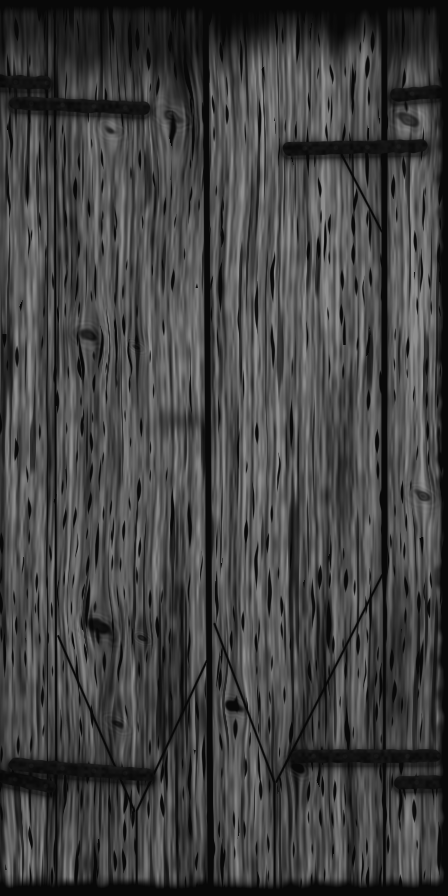
Write a Shadertoy shader that draws this texture.

```glsl
// Weathered grey plank shutters with iron strap hinges, knots and diagonal joints.
#define WOOD_TONE 0.325
#define GRAIN_CONTRAST 0.68
#define SLIT_AMOUNT 0.62
#define SLIT_WIDTH 0.0046
#define HINGE_HALF 0.0165
#define IRON_TONE 0.06
#define GAP_HALF 0.0065
#define JOINT_HALF 0.0022

// Knots: centre, radius, darkness of the heart
const vec4 knots[11] = vec4[](
    vec4(.203, 1.25, .032, .75), vec4(.305, 1.224, .016, .5), vec4(.222, .599, .038, .9),
    vec4(.318, .576, .016, .7), vec4(.521, .422, .026, 1.), vec4(.260, .385, .023, .7),
    vec4(.247, 1.708, .025, .8), vec4(.385, 1.740, .035, .4), vec4(.911, 1.732, .035, .6),
    vec4(.943, .893, .028, .6), vec4(.664, .285, .026, 1.));
// Brace cuts and short seams: both ends
const vec4 cuts[7] = vec4[](
    vec4(.305, 0, .305, .19), vec4(.613, 0, .613, .255), vec4(.13, .58, .30, .19),
    vec4(.464, .53, .305, .19), vec4(.479, .607, .612, .255),
    vec4(.857, .724, .617, .255), vec4(.763, 1.654, .854, 1.48));
// Iron straps: both ends
const vec4 straps[8] = vec4[](
    vec4(0, 1.818, .10, 1.815), vec4(.035, 1.770, .32, 1.758),
    vec4(.645, 1.668, .94, 1.674), vec4(.885, 1.788, .975, 1.795),
    vec4(0, .268, .11, .244), vec4(.035, .293, .33, .270),
    vec4(.895, .253, 1, .255), vec4(.665, .312, .97, .312));

float hash(vec2 p) {
    vec3 q = fract(p.xyx * .1031);
    q += dot(q, q.yzx + 33.33);
    return fract((q.x + q.y) * q.z);
}

float noise(vec2 p) {
    vec2 i = floor(p), f = fract(p);
    f = f * f * (3. - 2. * f);
    return mix(mix(hash(i), hash(i + vec2(1, 0)), f.x),
               mix(hash(i + vec2(0, 1)), hash(i + 1.), f.x), f.y);
}

float segment(vec2 p, vec4 s) {
    vec2 d = s.zw - s.xy;
    return length(p - s.xy - d * clamp(dot(p - s.xy, d) / dot(d, d), 0., 1.));
}

// Soft coverage of a shape from its signed distance
float cover(float d) {
    float aa = .8 / iResolution.x;
    return 1. - smoothstep(-aa, aa, d);
}

// Tapered vertical splits, one at most in each jittered cell
float slits(vec2 p, vec2 cells, float seed) {
    vec2 s = p * cells;
    s.y += 9. * hash(vec2(floor(s.x), seed));
    vec2 id = floor(s) + seed;
    float size = hash(id + 17.3);
    vec2 d = (fract(s) - .5 - vec2(.5, .2) * (vec2(hash(id + 5.1), hash(id + 8.7)) - .5)) / cells;
    d.x += .005 * (noise(vec2(p.y * 28., id.x)) - .5);
    float t = d.y * cells.y / mix(.14, .4, size);
    float w = SLIT_WIDTH * mix(.3, 1., size * size) * (1. - t * t);
    float amount = SLIT_AMOUNT * smoothstep(.1, .8, noise(p * vec2(9, 2) + seed));
    return cover(abs(d.x) - w) * step(hash(id), amount);
}

// Draws a rivetted iron strap over the current tone
float strap(float tone, vec2 p, vec4 s) {
    float d = segment(p, s) - HINGE_HALF + .004 * noise(p * 65.);
    tone *= 1. - .6 * exp(-max(segment(p + vec2(0, .006), s) - HINGE_HALF, 0.) * 110.);
    vec2 dir = normalize(s.zw - s.xy), r = p - s.xy;
    vec2 q = vec2(dot(r, dir), dot(r, vec2(-dir.y, dir.x)));
    float rivet = length(vec2((fract(q.x / .07) - .5) * .07, q.y));
    float iron = IRON_TONE + .05 * (noise(p * 130.) - .5);
    iron += .03 * smoothstep(.004, .013, q.y) + .03 * cover(rivet - .005);
    return mix(tone, iron, cover(d));
}

void mainImage(out vec4 fragColor, in vec2 fragCoord) {
    vec2 p = fragCoord / iResolution.xy * vec2(1, 2), g = p;

    // Grain flows around the knots
    g.x += .016 * (noise(p * vec2(7, 3)) - .5) + .004 * noise(p * vec2(20, 9));
    float heart = 0., knotRing = 0.;
    for (int i = 0; i < knots.length(); i++) {
        vec4 k = knots[i];
        vec2 d = (p - k.xy) / k.z;
        d.y += .3 * d.x;
        g.x -= .65 * d.x * k.z * exp(-dot(d * d, vec2(.64, .2)));
        float r = length(d * vec2(.85, 1.4)) + .45 * (noise(p * 55.) - .5);
        heart = max(heart, k.w * (1. - smoothstep(.25, .85, r)));
        knotRing += sin(r * 13.) * exp(-r * r * .9);
    }

    // Layered wood fibres, growth rings and hairline checks
    float fibre = .36 * noise(g * vec2(125, 4)) + .22 * noise(g * vec2(60, 2))
                + .27 * noise(g * vec2(230, 28)) + .15 * noise(g * vec2(22, 1.6));
    float ring = sin(g.x * 480. + 12. * noise(g * vec2(10, 1.2)));
    float tone = WOOD_TONE + GRAIN_CONTRAST * (fibre - .5) + .055 * knotRing;
    tone += .07 * ring * noise(g * vec2(9, 2) + 4.) + .08 * (noise(p * vec2(6, 3) + 8.) - .5);
    tone += .045 * smoothstep(.47, .64, p.x) * smoothstep(.2, .8, p.y);
    tone -= .04 * smoothstep(.9, .4, p.y) * smoothstep(.6, .4, p.x);
    tone *= 1. - .6 * smoothstep(.74, .9, noise(g * vec2(140, 5) + 31.));
    tone *= 1. - .9 * max(slits(g, vec2(25, 7), 3.), slits(g, vec2(37, 15), 41.));
    tone *= 1. - .92 * heart;

    // Weather stains, heaviest beneath the lintel
    float onLeft = smoothstep(.12, .14, p.x) * smoothstep(.465, .455, p.x);
    float onRight = smoothstep(.46, .47, p.x) * smoothstep(.86, .85, p.x);
    float stainY = 1.87 - .03 * onLeft + .05 * onRight + .1 * (noise(p * vec2(32, 4)) - .5);
    tone *= 1. - mix(.68, .88, onRight) * smoothstep(-.08, .06, p.y - stainY);
    vec2 blot = (p - vec2(.90, .47)) / vec2(.055, .18), band = (p - vec2(.41, 1.06)) / vec2(.06, .025);
    tone *= 1. - .8 * exp(-dot(blot, blot)) * noise(p * vec2(35, 12));
    tone *= 1. - .4 * exp(-dot(band, band));

    // Gaps between boards and diagonal cuts
    float joint = abs(p.x - .126 + .002 * p.y) - JOINT_HALF;
    joint = min(joint, abs(p.x - .104 - .003 * noise(p.yy * 8.)) - .001);
    joint = min(joint, abs(p.x - .858) - mix(.003, .0065, smoothstep(.65, .75, p.y)));
    joint = min(joint, abs(p.x - .47 + .0055 * p.y) - GAP_HALF);
    for (int i = 0; i < cuts.length(); i++) joint = min(joint, segment(p, cuts[i]) - JOINT_HALF);
    tone *= 1. - .3 * exp(-max(joint, 0.) * 180.);
    tone = mix(tone, .025, cover(joint));

    for (int i = 0; i < straps.length(); i++) tone = strap(tone, p, straps[i]);

    // Shadowed frame
    float rough = .012 * noise(p * 40.);
    tone *= smoothstep(.006, .04, p.y - rough) * smoothstep(0., .04, 2. - p.y);
    tone *= smoothstep(0., .025, 1. - p.x - rough) * mix(.6, 1., smoothstep(0., .02, p.x));
    fragColor = vec4(vec3(clamp(tone, .03, .56)), 1);
}
```
